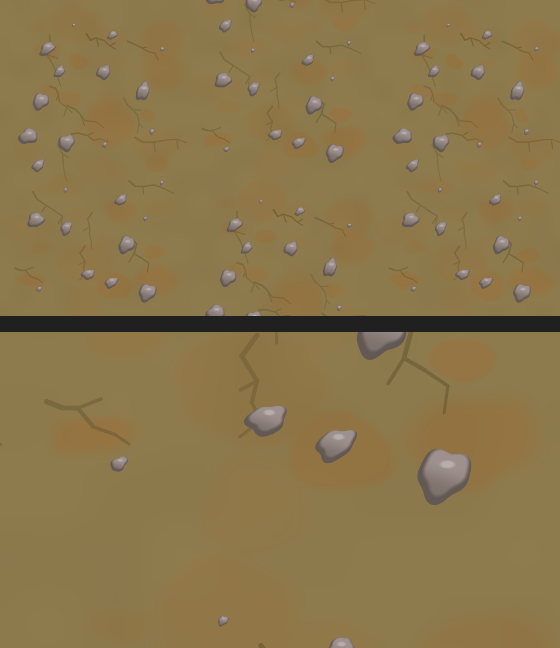
Top, the full canvas; bottom, a detail of the centre.
Reproduce this texture procedurally as a Shadertoy shader.

```glsl
#define TILE_WIDTH 0.5926
#define COLUMN_SHIFT 0.558
#define PATCH_COUNT 32
#define STONE_COUNT 24
#define CRACK_COUNT 15
#define CRACK_STEPS 5
#define CRACK_WIDTH 0.0028
#define CRACK_STRENGTH 0.65

const vec3 OLIVE = vec3(0.550, 0.478, 0.300);
const vec3 OCHRE = vec3(0.592, 0.440, 0.238);
const vec3 CRACK = vec3(0.400, 0.345, 0.185);
const vec3 STONE_DARK = vec3(0.385, 0.345, 0.330);
const vec3 STONE_MID = vec3(0.500, 0.450, 0.430);
const vec3 STONE_LIGHT = vec3(0.615, 0.565, 0.555);
const vec3 STONE_GLINT = vec3(0.720, 0.680, 0.670);

float rand(float id, float seed) {
    return fract(sin(id * 12.9898 + seed * 78.233) * 43758.5453);
}

float noise(vec2 p) {
    vec2 c = floor(p), f = fract(p);
    f = f * f * (3.0 - 2.0 * f);
    return mix(mix(rand(c.x, c.y), rand(c.x + 1.0, c.y), f.x),
               mix(rand(c.x, c.y + 1.0), rand(c.x + 1.0, c.y + 1.0), f.x), f.y);
}

// Jittered grid position inside the tile, kept clear of its border
vec2 scatter(float id, vec2 grid, vec2 inset, float seed) {
    vec2 cell = vec2(mod(id, grid.x), floor(id / grid.x));
    vec2 jitter = mix(vec2(0.12), vec2(0.88), vec2(rand(id, seed), rand(id, seed + 1.0)));
    return inset + (vec2(TILE_WIDTH, 1.0) - 2.0 * inset) * (cell + jitter) / grid;
}

// Offset from a centre, wrapped vertically
vec2 offsetFrom(vec2 p, vec2 centre) {
    vec2 d = p - centre;
    d.y -= round(d.y);
    return d;
}

vec2 heading(float angle) {
    return vec2(cos(angle), sin(angle));
}

float segment(vec2 p, vec2 a, vec2 b) {
    vec2 ab = b - a;
    return length(p - a - ab * clamp(dot(p - a, ab) / dot(ab, ab), 0.0, 1.0));
}

float patches(vec2 p, vec2 warp) {
    float cover = 0.0;
    for (int i = 0; i < PATCH_COUNT; i++) {
        float id = float(i);
        vec2 d = offsetFrom(p, scatter(id, vec2(4.0, 8.0), vec2(0.055, 0.03), 3.0)) + warp;
        float radius = mix(0.025, 0.088, rand(id, 5.0));
        float e = length(d / vec2(radius, radius * mix(0.5, 0.95, rand(id, 6.0))));
        float soft = mix(0.15, 0.5, rand(id, 7.0));
        float alpha = mix(0.2, 0.75, rand(id, 8.0));
        cover = mix(cover, 0.95, alpha * (1.0 - smoothstep(1.0 - soft, 1.1, e)));
    }
    return cover;
}

// Wandering tapered line with two side branches; returns its coverage
float crack(vec2 p, float id, float px) {
    float angle = -mix(0.25, 2.0, rand(id, 20.0));
    float stride = mix(0.02, 0.033, rand(id, 21.0));
    vec2 a = -heading(angle) * stride * 0.5 * float(CRACK_STEPS);
    float d = 1.0;
    for (int k = 0; k < CRACK_STEPS; k++) {
        float t = float(k);
        float turn = (rand(id, 22.0 + t) - 0.5) * 1.5;
        vec2 b = a + heading(angle + turn) * stride * mix(0.7, 1.3, rand(id, 30.0 + t));
        d = min(d, segment(p, a, b) + 0.0003 * t);
        if (k == 1 || (k == 3 && rand(id, 40.0) > 0.5)) {
            float side = rand(id, 41.0 + t) > 0.5 ? 0.9 : -0.9;
            vec2 tip = b + heading(angle + side) * stride * mix(0.6, 1.3, rand(id, 45.0 + t));
            d = min(d, segment(p, b, tip) + 0.0009);
        }
        a = b;
    }
    return 1.0 - smoothstep(CRACK_WIDTH - px * 0.6, CRACK_WIDTH + px * 0.6, d);
}

// Lumpy tilted oval
float stoneDistance(vec2 d, float radius, float id) {
    vec2 along = heading(mix(0.0, 1.4, rand(id, 50.0)));
    vec2 v = vec2(dot(d, along), dot(d, vec2(-along.y, along.x)));
    v.y *= mix(1.1, 1.65, rand(id, 51.0));
    float a = atan(v.y, v.x);
    float lumps = 0.10 * sin(3.0 * a + 6.28 * rand(id, 52.0))
                + 0.06 * sin(5.0 * a + 6.28 * rand(id, 53.0));
    return length(v) - radius * (1.0 + lumps);
}

void mainImage(out vec4 fragColor, in vec2 fragCoord) {
    float px = 1.0 / iResolution.y;
    vec2 uv = fragCoord * px;

    // Columns of one tile, every second one shifted
    float column = floor(uv.x / TILE_WIDTH);
    vec2 p = vec2(uv.x - column * TILE_WIDTH, fract(uv.y + COLUMN_SHIFT * mod(column, 2.0)));

    // Ground with soft ochre patches
    vec2 warp = 0.018 * (vec2(noise(uv * 22.0), noise(uv * 22.0 + 40.0)) - 0.5);
    vec3 color = mix(OLIVE, OCHRE, patches(p, warp));
    color *= 0.985 + 0.03 * noise(uv * 14.0 + 9.0);

    // Cracks
    for (int i = 0; i < CRACK_COUNT; i++) {
        float id = float(i);
        vec2 d = offsetFrom(p, scatter(id, vec2(3.0, 5.0), vec2(0.07, 0.06), 11.0));
        if (dot(d, d) > 0.02) continue;
        float strength = CRACK_STRENGTH * mix(0.55, 1.0, rand(id, 13.0));
        color = mix(color, CRACK, strength * crack(d, id, px));
    }

    // Stones and pebbles: dark underside, lit top, small glint
    for (int i = 0; i < STONE_COUNT; i++) {
        float id = float(i);
        vec2 d = offsetFrom(p, scatter(id, vec2(4.0, 6.0), vec2(0.035, 0.03), 15.0));
        float size = rand(id, 17.0);
        float radius = rand(id, 18.0) < 0.36 ? mix(0.006, 0.010, size) : mix(0.017, 0.031, size);
        if (dot(d, d) > 4.0 * radius * radius) continue;
        float body = stoneDistance(d, radius, id);
        float top = stoneDistance(d - radius * vec2(0.07, 0.15), radius * 0.86, id);
        float glint = length((d - radius * vec2(0.15, 0.38)) * vec2(0.8, 1.5)) - radius * 0.16;
        vec3 lit = mix(STONE_MID, STONE_LIGHT, smoothstep(-0.6, 0.45, (d.y + 0.3 * d.x) / radius));
        vec3 stone = mix(lit, STONE_DARK, smoothstep(-0.1 * radius - px, 0.04 * radius + px, top));
        stone = mix(STONE_GLINT, stone, smoothstep(-px, px + 0.08 * radius, glint));
        color = mix(stone, color, smoothstep(-px * 0.7, px * 0.7, body));
    }

    fragColor = vec4(color, 1.0);
}
```
